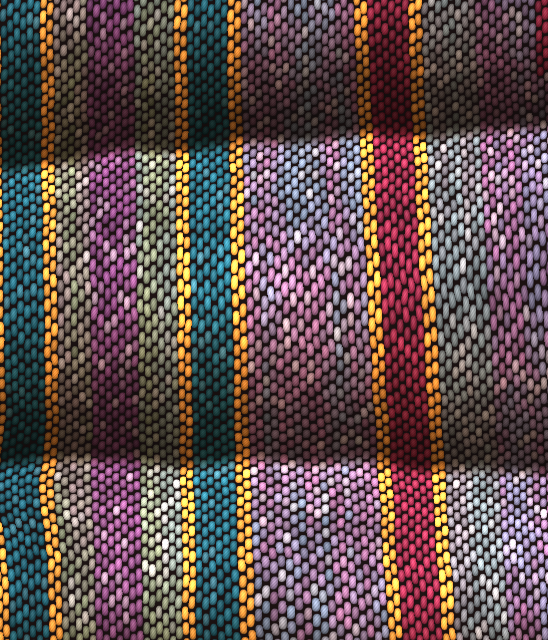
Reproduce this texture procedurally as a WebGL 1 fragment shader.

```glsl
precision highp float;
uniform vec2 u_resolution;

const float COLUMNS = 82.0;        // warp threads across
const float ROWS = 51.0;           // stitches down
const float FOLD_START = 0.245;    // first crease, measured from the top
const float FOLD_PITCH = 0.46;
const vec2 STITCH_HALF = vec2(0.51, 0.42);
const float STITCH_SLANT = 0.16;
const float SHADOW = 0.36;
const float LIT = 1.12;

const vec3 GAP = vec3(0.10, 0.065, 0.065);
const vec3 GOLD = vec3(1.18, 0.74, 0.27);
const vec3 TEAL = vec3(0.16, 0.42, 0.46);
const vec3 CRIMSON = vec3(0.66, 0.18, 0.28);
const vec3 PLUM = vec3(0.51, 0.26, 0.43);
const vec3 OLIVE = vec3(0.56, 0.57, 0.42);
const vec3 ROSE = vec3(0.67, 0.42, 0.54);
const vec3 SLATE = vec3(0.53, 0.57, 0.63);
const vec3 SAGE = vec3(0.53, 0.56, 0.50);
const vec3 PALE = vec3(0.88, 0.80, 0.75);

float hash(vec2 p) {
  return fract(sin(dot(p, vec2(127.1, 311.7))) * 43758.5453);
}

float noise(vec2 p) {
  vec2 i = floor(p);
  vec2 f = fract(p);
  f = f * f * (3.0 - 2.0 * f);
  return mix(mix(hash(i), hash(i + vec2(1.0, 0.0)), f.x),
             mix(hash(i + vec2(0.0, 1.0)), hash(i + vec2(1.0, 1.0)), f.x), f.y);
}

// Stripe sequence, by thread number; blend varies the mottled yarns
vec3 yarnColor(float column, float row, float blend) {
  vec3 mottled = mix(ROSE, SLATE, blend);
  if (column < 0.0) return GOLD;
  if (column < 6.0) return TEAL;
  if (column < 8.0) return GOLD;
  if (column < 13.0) return mix(OLIVE, ROSE, 0.45 * (1.0 - blend));
  if (column < 20.0) return mix(PLUM, ROSE, 0.35 * blend);
  if (column < 26.0) return mix(OLIVE, SAGE, blend);
  if (column < 28.0) return GOLD;
  if (column < 34.0) return TEAL;
  if (column < 36.0) return GOLD;
  if (column < 53.0) return mottled;
  if (column < 55.0) return GOLD;
  if (column < 61.0) return CRIMSON;
  if (column < 63.0) return GOLD;
  if (column < 71.0) return mix(mottled, SAGE, 0.65);
  if (column > 79.0 && row < 9.0) return CRIMSON;
  return mix(mottled, PLUM, 0.25);
}

void main() {
  vec2 uv = gl_FragCoord.xy / u_resolution;
  float x = uv.x;
  float y = 1.0 - uv.y;

  // Creases: bright just below each, fading to shadow above the next
  float tilt = mix(0.065, -0.015, smoothstep(0.2, 0.7, y));
  float level = y + tilt * x;
  float fold = (level - FOLD_START) / FOLD_PITCH + 0.05 * (noise(uv * vec2(9.0, 3.0)) - 0.5);
  float phase = fract(fold);
  float lit = smoothstep(0.0, 0.06, phase) * (1.0 - smoothstep(0.38, 1.0, phase));
  float light = mix(SHADOW, LIT, lit);
  light *= mix(0.82, 1.0, smoothstep(-0.05, 0.05, fold));
  light *= 0.8 + 0.4 * noise(uv * vec2(5.0, 8.0) + 3.7);

  // Cloth coordinates: the threads drift right and bunch at the creases
  float drift = pow(y, 1.2) * mix(1.4, 5.2, smoothstep(0.35, 0.72, x));
  float tug = (y - 0.77) / 0.07;
  drift -= 1.4 * exp(-tug * tug) * (1.0 - smoothstep(0.0, 0.25, x));
  float across = x * COLUMNS - drift + 0.3 * (noise(uv * vec2(12.0, 40.0)) - 0.5);
  float down = level * ROWS + 0.8 * sin(6.2832 * fold);

  // One stitch per cell, staggered by half on alternate threads
  float column = floor(across);
  down += 0.5 * mod(column, 2.0) + 0.25 * hash(vec2(column, 5.0));
  float row = floor(down);
  vec2 id = vec2(column, row);
  float chance = hash(id);
  vec2 p = vec2(fract(across), fract(down)) - 0.5;
  p.y += 0.1 * (hash(id + 17.0) - 0.5);
  p.x += STITCH_SLANT * p.y;
  vec2 q = abs(p) / (STITCH_HALF * (0.95 + 0.1 * chance));
  float body = pow(q.x, 2.4) + pow(q.y, 3.0);
  float soft = 2.2 * COLUMNS / u_resolution.x;
  float cover = 1.0 - smoothstep(1.0 - soft, 1.0 + soft, body);

  // Yarn colour, mottled along each thread
  float blend = noise(vec2(column * 0.6, row * 0.12));
  blend = smoothstep(0.15, 0.85, blend + 0.35 * (hash(id + 41.0) - 0.5));
  vec3 yarn = yarnColor(column, row, blend);
  float solid = smoothstep(0.22, 0.34, max(yarn.r, max(yarn.g, yarn.b)) - min(yarn.r, min(yarn.g, yarn.b)));
  yarn = mix(yarn, PALE, 0.65 * (1.0 - solid) * smoothstep(0.72, 1.0, hash(id + 73.0)));
  yarn *= 0.82 + 0.36 * chance;

  // Rounded relief, twisted plies and a small top sheen
  float relief = 1.18 - 0.5 * min(body, 1.0) - 0.22 * p.y;
  float ply = 0.94 + 0.08 * sin(16.0 * p.x + 26.0 * p.y + 6.0 * chance);
  float sheen = exp(-14.0 * dot(p + vec2(0.05, 0.12), p + vec2(0.05, 0.12)));
  vec3 tint = mix(vec3(1.08, 0.95, 0.84), vec3(0.98, 1.0, 1.07), lit);
  vec3 stitch = yarn * relief * ply * light * tint + 0.10 * sheen * light;

  vec3 color = mix(GAP * (0.6 + 0.5 * light), stitch, cover);
  gl_FragColor = vec4(clamp(color, 0.0, 1.0), 1.0);
}
```
